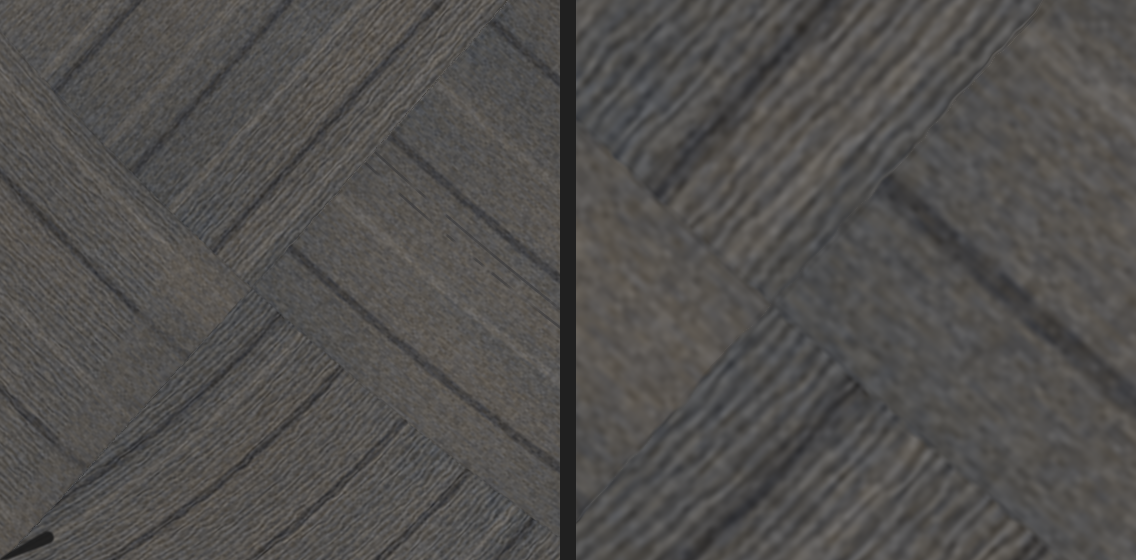
Left, the full canvas; right, a detail of the centre.
Write a WebGL 1 fragment shader that draws this texture.

```glsl
precision highp float;
// Four ribbed carpet tiles in a quarter-turned layout, with dark and pale stripes.

uniform vec2 u_resolution;

#define CENTER vec2(0.45, 0.485)
#define AXIS vec2(0.675, 0.738)
#define SEAM_BEND 0.086
#define FAN_BEND 0.26
#define RIB_PERIOD 0.0105
#define STRIPE_HALF_WIDTH 0.0075
#define WARM vec3(0.350, 0.334, 0.317)
#define COOL vec3(0.292, 0.297, 0.304)
#define DARK vec3(0.222, 0.220, 0.225)
#define PALE vec3(0.402, 0.386, 0.368)

float hash(vec2 p) {
  return fract(sin(dot(p, vec2(12.99, 78.23))) * 4375.85);
}

float noise(vec2 p) {
  vec2 i = floor(p), f = fract(p);
  f = f * f * (3.0 - 2.0 * f);
  return mix(mix(hash(i), hash(i + vec2(1.0, 0.0)), f.x),
             mix(hash(i + vec2(0.0, 1.0)), hash(i + vec2(1.0, 1.0)), f.x), f.y);
}

float softLine(float dist, float halfWidth) {
  return 1.0 - smoothstep(halfWidth * 0.5, halfWidth * 1.5, dist);
}

// One stripe per period, centred on offset.
float stripes(float x, float period, float offset) {
  float dist = abs(fract((x - offset) / period + 0.5) - 0.5) * period;
  return softLine(dist, STRIPE_HALF_WIDTH);
}

// q: across and along the ribs; layout: dark period, dark offset, pale period, pale offset.
vec3 weave(vec2 q, float ribbing, float contrast, float coolness, vec4 layout) {
  float band = noise(vec2(q.x * 14.0, q.y * 2.5) + 7.0);
  vec3 color = mix(WARM, COOL, clamp(band * 0.75 + coolness - 0.12, 0.0, 1.0));

  float wobble = q.x + 0.002 * (noise(q * vec2(9.0, 40.0)) - 0.5);
  color = mix(color, PALE, 0.62 * contrast * stripes(wobble, layout.z, layout.w));
  color = mix(color, DARK, 0.75 * contrast * stripes(wobble, layout.x, layout.y));

  // Uneven ribs broken into short stitches.
  float stitch = noise(q * vec2(95.0, 42.0)) - 0.5;
  float rib = sin(6.2832 * (q.x / RIB_PERIOD + 0.7 * stitch));
  color += ribbing * 0.042 * rib * (0.65 + 0.6 * noise(q * vec2(70.0, 25.0)));

  // Yarn grain with a slight blue and brown fleck.
  float grain = noise(q * vec2(250.0, 120.0)) + noise(q.yx * 210.0 + 31.0) - 1.0;
  float fleck = noise(q * vec2(180.0, 90.0) + 53.0) - 0.5;
  return color + 0.055 * grain + fleck * vec3(0.018, 0.004, -0.022);
}

void main() {
  vec2 uv = gl_FragCoord.xy / u_resolution;

  // Tile frame: a runs up-right, b runs down-right, with one bowed seam.
  vec2 p = uv - CENTER;
  float a = dot(p, AXIS);
  float b = dot(p, vec2(AXIS.y, -AXIS.x));
  float bowed = a - SEAM_BEND * b * b;
  float ragged = 0.003 * (noise(uv * 120.0) - 0.5);
  float upper = smoothstep(-0.002, 0.002, bowed + ragged);
  float right = smoothstep(-0.002, 0.002, b + 0.012 * step(0.0, a) * a + ragged);
  float seamDistance = min(abs(bowed), abs(b));
  float seamCool = 0.32 * exp(-seamDistance * 14.0);

  // Left and right tiles; a smooth flattened strip lies beside the left seam.
  float strip = smoothstep(-0.005, 0.005, b + 0.152 + 0.18 * a) * (1.0 - right);
  float sideRibs = mix(mix(0.75, 0.06, strip), 0.14, right);
  vec3 side = weave(vec2(bowed, b), sideRibs, 1.0 - 0.5 * strip,
                    seamCool * (1.0 - strip) - 0.15 * strip,
                    vec4(0.27, 0.10, 0.27, mix(-0.05, 0.225, right)));
  float dashes = softLine(abs(abs(bowed - 0.315) - 0.013), 0.0022)
               * smoothstep(0.3, 0.6, noise(vec2(bowed * 30.0, b * 45.0)));
  side = mix(side, DARK, 0.65 * dashes * right);

  // Upper and lower tiles; lower ribs sweep together towards the corner.
  float fan = b + FAN_BEND * a * a * right;
  float topRibs = mix(0.4, 1.0, smoothstep(-0.26, -0.15, b));
  vec4 layout = mix(vec4(0.20, -0.097, 0.165, -0.20),
                    vec4(0.145, 0.07, 0.245, 0.12), step(0.5, right));
  vec3 upright = weave(vec2(fan, a), topRibs, 1.0, seamCool, layout);

  float sideTile = mix(1.0 - upper, upper, right);
  vec3 color = mix(upright, side, sideTile);
  color -= 0.018 * softLine(seamDistance, 0.0025);
  color *= 0.96 + 0.08 * noise(uv * 4.0 + 19.0);

  // Shadow under the lifted corner.
  vec2 tip = vec2(0.085, 0.040);
  float along = clamp(dot(uv, tip) / dot(tip, tip), 0.0, 1.0);
  float gap = length(uv - tip * along) - 0.011 * sqrt(along);
  color = mix(color, vec3(0.10), 0.9 * (1.0 - smoothstep(-0.003, 0.003, gap)));

  gl_FragColor = vec4(clamp(color, 0.0, 1.0), 1.0);
}
```
